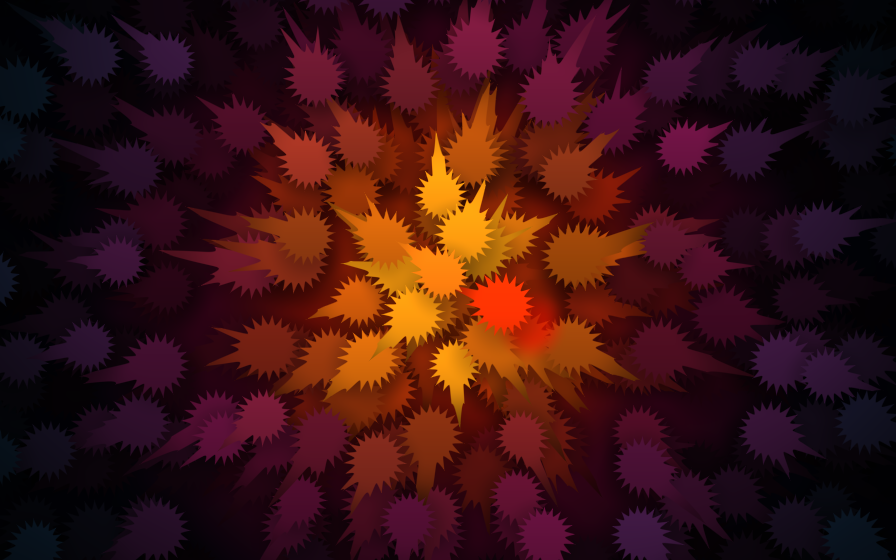
Give the GLSL for this background, as a WebGL 1 fragment shader.

```glsl
precision highp float;
// A burst of overlapping spiky splats, glowing orange at the heart and
// fading through crimson and purple to blue-black. Jittered grids are stacked
// back to front; each splat is a polar outline with tails pointing outward.

uniform vec2 u_resolution;

const float TAU = 6.2831853;
const float CELL = 0.165;
const float LAYERS = 7.0;
const float TEETH = 20.0;

float hash(vec2 v) {
  vec3 h = fract(vec3(v.xyx) * vec3(0.1031, 0.1030, 0.0973));
  h += dot(h, h.yzx + 33.33);
  return fract((h.x + h.y) * h.z);
}

vec2 hash2(vec2 v) {
  return vec2(hash(v), hash(v + 71.7));
}

// Colour of a lit splat at distance r from the heart.
vec3 emberColor(float r) {
  vec3 c = mix(vec3(1.0, 0.62, 0.06), vec3(0.78, 0.35, 0.04), smoothstep(0.06, 0.23, r));
  c = mix(c, vec3(0.58, 0.17, 0.14), smoothstep(0.22, 0.34, r));
  c = mix(c, vec3(0.41, 0.07, 0.25), smoothstep(0.31, 0.44, r));
  c = mix(c, vec3(0.22, 0.09, 0.24), smoothstep(0.44, 0.63, r));
  return mix(c, vec3(0.05, 0.12, 0.19), smoothstep(0.64, 0.86, r));
}

// Deep glow seen between the splats.
vec3 backdrop(float r) {
  vec3 c = mix(vec3(0.68, 0.19, 0.01), vec3(0.38, 0.045, 0.02), smoothstep(0.06, 0.27, r));
  c = mix(c, vec3(0.18, 0.01, 0.08), smoothstep(0.24, 0.44, r));
  return mix(c, vec3(0.008, 0.01, 0.035), smoothstep(0.4, 0.72, r));
}

// Outline radius at angle a, where a = 0 is the tail direction.
float outline(float a, vec2 rnd) {
  float tooth = pow(abs(2.0 * fract(a * TEETH / TAU + rnd.x) - 1.0), 1.7);
  float front = 0.5 + 0.5 * cos(a);
  float mainTail = (1.1 + 1.4 * rnd.x) * exp(-8.5 * abs(a));
  float sideTail = 1.2 * rnd.y * exp(-14.0 * abs(a - 1.4 * (rnd.x - 0.5)));
  return 0.82 + 0.15 * front * front + tooth * (0.3 + 0.15 * front) + mainTail + sideTail;
}

// Paints one splat and its soft shadow over a base colour.
vec3 splat(vec3 base, vec2 p, vec2 center, float size, vec2 tailDir, vec2 rnd, vec3 tint) {
  vec2 q = (p - center) / size;
  float d = length(q);
  if (d > 4.0) return base;
  vec2 local = vec2(dot(q, tailDir), dot(q, vec2(-tailDir.y, tailDir.x)));
  float a = atan(local.y, local.x + 0.00001);
  float edge = outline(a, rnd);
  float slope = (outline(a + 0.01, rnd) - edge) / (0.01 * max(d, 0.3));
  float dist = (d - edge) / sqrt(1.0 + slope * slope);
  float blur = 0.8 / (u_resolution.y * size);
  float cover = 1.0 - smoothstep(-blur, blur, dist);
  float shadow = 0.24 * (1.0 - smoothstep(0.7, 2.0, length(q + vec2(0.0, 0.2))));
  vec3 lit = tint * (1.03 + 0.08 * q.y - 0.35 * smoothstep(0.9, 3.2, d));
  return mix(base * (1.0 - shadow), lit, cover);
}

// One jittered grid of splats; depth runs from 0 at the back to 1 in front.
vec3 splatLayer(vec3 col, vec2 p, float layer, float depth) {
  vec2 shift = hash2(vec2(layer * 3.7, 5.3)) * CELL;
  vec2 home = floor((p + shift) / CELL);
  for (int j = -1; j <= 1; j++) {
    for (int i = -1; i <= 1; i++) {
      vec2 id = home + vec2(float(i), float(j));
      vec2 key = id + 40.0 + layer * 19.0;
      vec2 rnd = hash2(key);
      vec2 center = (id + 0.5 + 0.6 * (hash2(key + 13.1) - 0.5)) * CELL - shift;
      float presence = hash(key + 29.5);
      if (presence > 0.72) continue;
      float r = length(center);
      float size = 0.038 + 0.011 * rnd.y;
      vec2 tailDir = normalize(center + 0.05 * (rnd - 0.5) + 0.0001);
      float floorLight = mix(0.74, 0.12, smoothstep(0.12, 0.68, r));
      float light = mix(floorLight, 1.0, depth * depth) * (0.74 + 0.4 * presence);
      vec3 tint = emberColor(max(r + 0.09 * (rnd.x - 0.5), 0.0)) * light;
      tint *= mix(vec3(1.12, 0.5, 0.7), vec3(1.0), depth);
      col = splat(col, p, center, size, tailDir, rnd, tint);
    }
  }
  return col;
}

// Bright splats around the heart, with one red accent and an orange core.
vec3 heart(vec3 col, vec2 p) {
  for (int k = 0; k < 2; k++) {
    vec2 c = vec2(-0.012, 0.148) * (1.0 - 2.0 * float(k));
    col = splat(col, p, c, 0.038, normalize(c), vec2(0.5, 0.3), emberColor(0.09));
  }
  for (int k = 0; k < 4; k++) {
    float n = float(k);
    float angle = 1.22 + 1.36 * n;
    float odd = mod(n, 2.0);
    vec2 dir = vec2(cos(angle), sin(angle));
    vec3 tint = emberColor(0.09 + 0.1 * odd);
    col = splat(col, p, dir * (0.082 + 0.045 * odd), 0.044, dir, hash2(vec2(n, 8.0)), tint);
  }
  vec2 redCenter = vec2(0.102, -0.046);
  float redGlow = 1.0 - smoothstep(0.02, 0.07, length(p - redCenter - vec2(0.045, -0.035)));
  col = mix(col, vec3(0.95, 0.08, 0.0), 0.7 * redGlow);
  col = splat(col, p, redCenter, 0.046, vec2(-0.94, 0.34), vec2(0.0, 0.1), vec3(1.0, 0.2, 0.01));
  return splat(col, p, vec2(-0.008, 0.008), 0.04, vec2(-0.81, 0.59), vec2(0.3, 0.5), vec3(1.0, 0.5, 0.06));
}

void main() {
  vec2 p = (gl_FragCoord.xy - 0.5 * u_resolution) / u_resolution.y;
  vec3 col = backdrop(length(p));
  for (int n = 0; n < 7; n++) {
    col = splatLayer(col, p, float(n), float(n) / (LAYERS - 1.0));
  }
  col = heart(col, p);
  col *= 1.0 - 0.5 * smoothstep(0.55, 0.95, length(p));
  gl_FragColor = vec4(clamp(col, 0.0, 1.0), 1.0);
}
```
